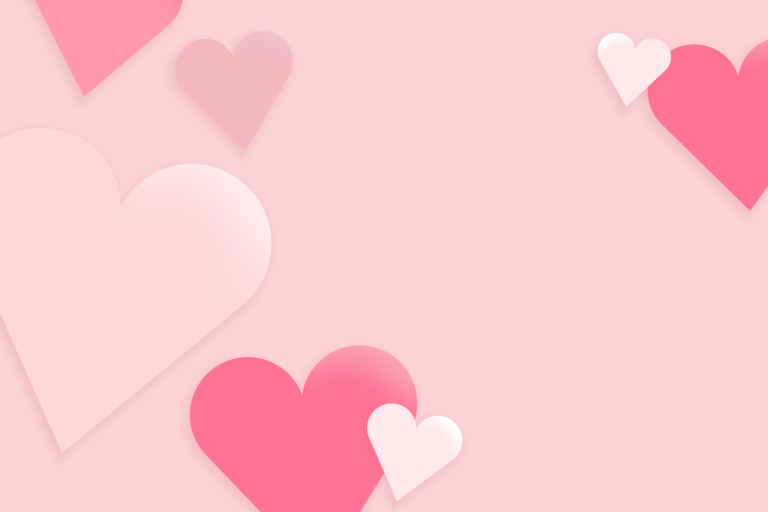
A Shadertoy shader for this background:

```glsl
// Soft paper hearts scattered over a blush background.
// Each heart is a mirrored circle joined to a tip by its tangent line, layered
// back to front with a blurred drop shadow and a sheen on one lobe.

const int HEART_COUNT = 7;
const vec3 BLUSH  = vec3(0.98, 0.82, 0.84);
const vec3 CORAL  = vec3(1.00, 0.45, 0.58);
const vec3 SALMON = vec3(1.00, 0.60, 0.685);
const vec3 ROSE   = vec3(0.957, 0.72, 0.75);
const vec3 PETAL  = vec3(1.00, 0.845, 0.865);
const vec3 CREAM  = vec3(1.00, 0.91, 0.92);
const vec3 CORAL_SHEEN  = vec3(0.98, 0.63, 0.72);
const vec3 SALMON_SHEEN = vec3(0.97, 0.50, 0.61);
const vec3 ROSE_SHEEN   = vec3(0.93, 0.76, 0.81);
const vec3 PETAL_SHEEN  = vec3(1.00, 0.92, 0.93);
const vec3 SHADOW = vec3(0.82, 0.40, 0.50);

const float SHADOW_ALPHA = 0.22;
const float SHADOW_BLUR  = 0.022;
const vec2  SHADOW_SHIFT = vec2(-0.006, -0.009);
const float LOBE_SPREAD  = 0.97;               // lobe offset, in radii
const vec2  SHEEN_CENTRE = vec2(-0.35, -0.35); // darkest point of the sheen

// Lobe midpoint (xy) and tip (zw), in canvas heights
const vec4 AXES[HEART_COUNT] = vec4[](
    vec4(0.207, 1.025, 0.164, 0.811),
    vec4(0.457, 0.873, 0.480, 0.706),
    vec4(0.227, 0.559, 0.121, 0.115),
    vec4(0.593, 0.201, 0.627, -0.123),
    vec4(0.810, 0.152, 0.775, 0.021),
    vec4(1.444, 0.830, 1.465, 0.588),
    vec4(1.239, 0.894, 1.223, 0.791));

// Lobe radius and the side that carries the sheen
const vec2 LOBES[HEART_COUNT] = vec2[](
    vec2(0.077, 1.0), vec2(0.0586, 1.0), vec2(0.156, 1.0), vec2(0.113, 1.0),
    vec2(0.048, 1.0), vec2(0.091, 1.0), vec2(0.0365, -1.0));

const vec3 BODIES[HEART_COUNT] = vec3[](
    SALMON, ROSE, PETAL, CORAL, CREAM, CORAL, CREAM);
const vec3 SHEENS[HEART_COUNT] = vec3[](
    SALMON_SHEEN, ROSE_SHEEN, PETAL_SHEEN, CORAL_SHEEN,
    vec3(1.0), CORAL_SHEEN, vec3(1.0));

// Position in a heart's frame: origin between the lobes, y away from the tip
vec2 toHeart(vec2 p, vec4 axis) {
    vec2 up = normalize(axis.xy - axis.zw);
    p -= axis.xy;
    return vec2(dot(p, vec2(up.y, -up.x)), dot(p, up));
}

// Signed distance to a heart with the given lobe radius and tip depth
float heartDistance(vec2 q, float radius, float depth) {
    q.x = abs(q.x);
    vec2 lobe = vec2(LOBE_SPREAD * radius, 0.0);
    vec2 fromTip = q + vec2(0.0, depth);
    vec2 spine = lobe + vec2(0.0, depth);
    float spineLength = length(spine);
    vec2 along = spine / spineLength;
    vec2 local = vec2(dot(fromTip, vec2(along.y, -along.x)), dot(fromTip, along));
    float sinA = radius / spineLength;
    float cosA = sqrt(1.0 - sinA * sinA);
    float reach = dot(local, vec2(sinA, cosA));
    if (q.y > 0.0 || reach > spineLength * cosA) return length(q - lobe) - radius;
    if (reach < 0.0) return length(fromTip);
    return dot(local, vec2(cosA, -sinA));
}

// Sheen strength, rising toward the outer rim of one lobe
float sheenAmount(vec2 q, float radius, float side) {
    vec2 s = vec2(q.x * side, q.y) / radius;
    float rim = smoothstep(0.6, 1.55, length(s - vec2(LOBE_SPREAD, 0.0) - SHEEN_CENTRE));
    return rim * smoothstep(-0.7, 0.5, s.y) * smoothstep(0.0, 0.3, s.x);
}

void mainImage(out vec4 fragColor, in vec2 fragCoord) {
    vec2 p = fragCoord / iResolution.y;
    float pixel = 1.0 / iResolution.y;
    vec3 color = BLUSH;

    for (int i = 0; i < HEART_COUNT; i++) {
        vec4 axis = AXES[i];
        float radius = LOBES[i].x;
        float depth = distance(axis.xy, axis.zw);

        // Drop shadow
        float shade = heartDistance(toHeart(p - SHADOW_SHIFT, axis), radius, depth);
        float shadow = 1.0 - smoothstep(-SHADOW_BLUR, SHADOW_BLUR, shade);
        color = mix(color, SHADOW, SHADOW_ALPHA * shadow);

        // Body with sheen
        vec2 q = toHeart(p, axis);
        float d = heartDistance(q, radius, depth);
        vec3 fill = mix(BODIES[i], SHEENS[i], sheenAmount(q, radius, LOBES[i].y));
        color = mix(color, fill, 1.0 - smoothstep(-0.7 * pixel, 0.7 * pixel, d));
    }
    fragColor = vec4(color, 1.0);
}
```
